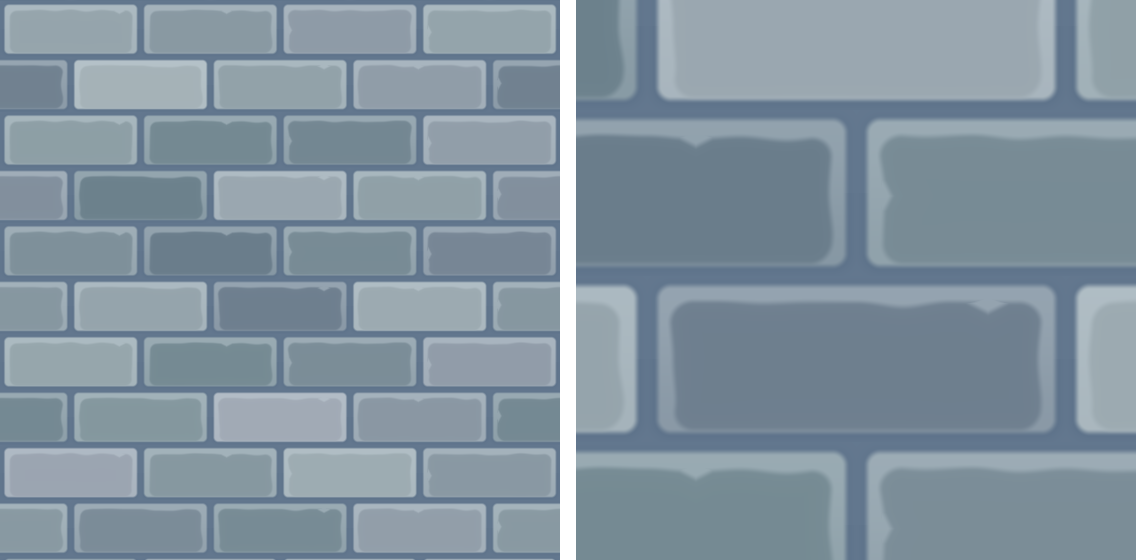
Left: the whole. Right: its middle third, enlarged.
Give the GLSL for this texture, as a Shadertoy shader.

```glsl
// Draws a running-bond wall of blue-grey bricks with worn, light-catching rims.

// Layout, in canvas units
const vec2  PITCH        = vec2(0.2493, 0.0990); // one brick plus its joint
const vec2  MARGIN       = vec2(0.0017, 0.0026); // grid start from the top left
const float COLUMNS      = 4.0;                  // bricks before a row wraps
const vec2  BRICK_HALF   = vec2(0.1184, 0.0437);
const float BRICK_RADIUS = 0.0080;
const float EDGE_SOFT    = 0.0024;

// Raised face inside the rim
const float RIM_SIDE     = 0.0092;
const float RIM_TOP      = 0.0106;
const float RIM_BOTTOM   = 0.0012;
const float FACE_RADIUS  = 0.0125;
const float FACE_SOFT    = 0.0024;
const float WOBBLE       = 0.0042;
const float WOBBLE_FREQ  = 36.0;
const vec2  CHIP_SIZE    = vec2(0.0110, 0.0055);
const float CHIP_CHANCE  = 0.6;

// Colours
const vec3  MORTAR       = vec3(0.390, 0.470, 0.560);
const vec3  MORTAR_DARK  = vec3(0.345, 0.430, 0.525);
const vec3  FACE_DARK    = vec3(0.410, 0.490, 0.540);
const vec3  FACE_LIGHT   = vec3(0.665, 0.705, 0.735);
const vec3  HUE_SHIFT    = vec3(0.016, -0.012, 0.016); // teal to violet
const vec3  RIM_LIGHT    = vec3(0.790, 0.840, 0.870);
const float RIM_STRENGTH = 0.40;

float hash(vec2 p) {
    vec3 q = fract(p.xyx * 0.1031);
    q += dot(q, q.yzx + 33.33);
    return fract((q.x + q.y) * q.z);
}

float noise(vec2 p) {
    vec2 i = floor(p), f = fract(p);
    f = f * f * (3.0 - 2.0 * f);
    return mix(mix(hash(i), hash(i + vec2(1, 0)), f.x),
               mix(hash(i + vec2(0, 1)), hash(i + vec2(1, 1)), f.x), f.y);
}

float roundedBox(vec2 p, vec2 halfSize, float radius) {
    vec2 q = abs(p) - halfSize + radius;
    return length(max(q, 0.0)) + min(max(q.x, q.y), 0.0) - radius;
}

// Coverage of a shape from its signed distance
float fill(float d, float soft) {
    float w = max(soft, 0.75 / iResolution.y);
    return 1.0 - smoothstep(-w, w, d);
}

// Signed distance to the worn face; the wear recurs with each column
float faceDistance(vec2 p, vec2 wearId) {
    vec2 halfSize = BRICK_HALF - vec2(RIM_SIDE, 0.5 * (RIM_TOP + RIM_BOTTOM));
    vec2 q = p - vec2(0.0, 0.5 * (RIM_BOTTOM - RIM_TOP));
    float d = roundedBox(q, halfSize, FACE_RADIUS);
    float wear = noise(p * WOBBLE_FREQ + wearId * 37.0 + 100.0) - 0.5;
    d += WOBBLE * wear * smoothstep(-BRICK_HALF.y, -0.5 * BRICK_HALF.y, p.y);

    // A tapered chip bites into the top edge or one of the sides
    float along = 2.0 * hash(wearId + 11.3) - 1.0;
    float side = hash(wearId + 23.7) < 0.5 ? -1.0 : 1.0;
    bool onTop = hash(wearId + 5.1) < 0.6;
    vec2 chip = onTop ? vec2(0.8 * along, 1.0) : vec2(side, 0.6 * along);
    vec2 size = onTop ? CHIP_SIZE : CHIP_SIZE.yx;
    vec2 c = abs(q - chip * halfSize) / size;
    float bite = (c.x + c.y - 1.0) * CHIP_SIZE.y;
    return hash(wearId + 41.9) < CHIP_CHANCE ? max(d, -bite) : d;
}

// Face colour: a broad spread of tones with a slight change of hue
vec3 faceColour(vec2 id) {
    float h = hash(id + 7.0) - 0.5;
    float tone = 0.5 + h * (0.9 + 0.4 * h * h);
    return mix(FACE_DARK, FACE_LIGHT, tone) + HUE_SHIFT * (hash(id + 61.0) - 0.5);
}

void mainImage(out vec4 fragColor, in vec2 fragCoord) {
    vec2 uv = fragCoord / iResolution.xy;

    // Rows count down from the top; odd rows shift by half a brick
    vec2 grid = (vec2(uv.x, 1.0 - uv.y) - MARGIN) / PITCH;
    float row = floor(grid.y);
    float parity = mod(row, 2.0);
    grid.x += 0.5 * parity;
    float column = mod(floor(grid.x), COLUMNS);
    vec2 p = (fract(grid) - 0.5) * PITCH * vec2(1.0, -1.0);

    // Mortar, darkest close to the bricks and under their lower edges
    float brick = roundedBox(p, BRICK_HALF, BRICK_RADIUS);
    float shade = exp(-max(brick, 0.0) / 0.004) * (p.y < 0.0 ? 0.8 : 0.4);
    vec3 colour = mix(MORTAR, MORTAR_DARK, shade);

    // Rim, brightest along the top and fading toward the bottom
    vec3 face = faceColour(vec2(column, row));
    float height = smoothstep(-BRICK_HALF.y, BRICK_HALF.y, p.y);
    vec3 rim = mix(face, RIM_LIGHT, RIM_STRENGTH * mix(0.75, 1.05, height));
    colour = mix(colour, rim, fill(brick, EDGE_SOFT));

    // Face, with a faint glow just inside its edge
    float d = faceDistance(p, vec2(column, parity));
    vec3 glowing = mix(face, rim, 0.12 * exp(min(d, 0.0) / 0.004));
    colour = mix(colour, glowing, fill(max(d, brick), FACE_SOFT));

    fragColor = vec4(colour, 1.0);
}
```
